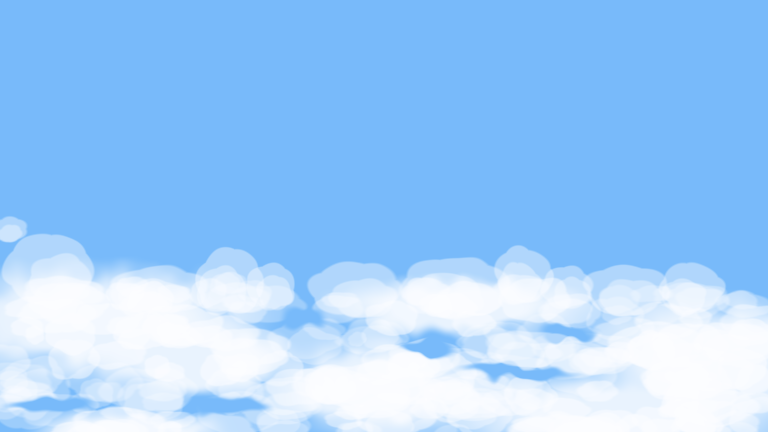
This background is drawn by a Shadertoy shader. Its source:

```glsl
// A flat blue sky above a bank of translucent, overlapping white clouds.
// Scalloped ellipses, broad white masses and scattered puffs each reduce
// the share of sky that shows through; small gaps keep the blue visible.

// Each entry holds centre.xy and radii.zw in units of canvas height.
const vec4 CRESTS[12] = vec4[12](
    vec4(0.023, 0.468, 0.046, 0.030), vec4(0.115, 0.375, 0.105, 0.083),
    vec4(0.37, 0.330, 0.120, 0.056), vec4(0.535, 0.350, 0.079, 0.079),
    vec4(0.628, 0.335, 0.055, 0.055), vec4(0.82, 0.330, 0.108, 0.067),
    vec4(1.05, 0.335, 0.128, 0.073), vec4(1.21, 0.365, 0.066, 0.064),
    vec4(1.31, 0.335, 0.064, 0.049), vec4(1.45, 0.330, 0.100, 0.060),
    vec4(1.60, 0.330, 0.078, 0.062), vec4(1.23, 0.195, 0.110, 0.042));

const vec4 MASSES[7] = vec4[7](
    vec4(0.20, 0.26, 0.44, 0.14), vec4(0.45, 0.17, 0.28, 0.09),
    vec4(1.67, 0.16, 0.36, 0.16), vec4(1.42, 0.04, 0.40, 0.10),
    vec4(1.06, 0.29, 0.33, 0.075), vec4(0.87, 0.10, 0.26, 0.12),
    vec4(0.30, 0.00, 0.25, 0.06));

const vec4 GAPS[6] = vec4[6](
    vec4(0.70, 0.265, 0.060, 0.026), vec4(1.32, 0.232, 0.065, 0.020),
    vec4(1.20, 0.140, 0.140, 0.020), vec4(0.99, 0.190, 0.070, 0.022),
    vec4(0.53, 0.063, 0.100, 0.029), vec4(0.125, 0.070, 0.110, 0.020));

float hash(vec2 p) {
    vec3 q = fract(vec3(p.xyx) * 0.1031);
    q += dot(q, q.yzx + 33.33);
    return fract((q.x + q.y) * q.z);
}

float noise(vec2 p) {
    vec2 i = floor(p), f = fract(p);
    f = f * f * (3.0 - 2.0 * f);
    return mix(mix(hash(i), hash(i + vec2(1, 0)), f.x),
               mix(hash(i + vec2(0, 1)), hash(i + vec2(1, 1)), f.x), f.y);
}

// Ellipse with cusped lobes around its rim.
float puff(vec2 p, vec2 centre, vec2 radii, float seed) {
    vec2 q = (p - centre) / radii;
    float d = length(q);
    if (d > 1.1) return 0.0;
    float rim = 0.92 + 0.09 * abs(sin(3.0 * atan(q.y, q.x + 1e-5) + seed));
    float soft = 1.2 / (iResolution.y * radii.y);
    return 1.0 - smoothstep(rim - soft, rim + soft, d);
}

// Soft white mass strength, from 0 to 1.
float massAt(vec2 p) {
    float clear = 1.0;
    for (int i = 0; i < 7; i++) {
        vec2 q = (p - MASSES[i].xy) / MASSES[i].zw;
        clear *= smoothstep(0.45, 1.05, length(q));
    }
    return 1.0 - clear;
}

// 1 over cloud, falling to 0 inside the gaps.
float coverAt(vec2 p) {
    float cover = 1.0;
    for (int i = 0; i < 6; i++) {
        vec2 q = (p - GAPS[i].xy) / GAPS[i].zw;
        cover *= smoothstep(0.65, 1.15, length(q));
    }
    return cover;
}

// Upper limit of the scattered puffs, with a notch left of centre.
float skyline(float x) {
    float notch = (x - 0.70) / 0.06;
    return 0.37 - 0.10 * exp(-notch * notch) - 0.05 * smoothstep(1.58, 1.78, x);
}

void mainImage(out vec4 fragColor, in vec2 fragCoord) {
    vec2 p = fragCoord / iResolution.y;
    float aspect = iResolution.x / iResolution.y;
    vec3 sky = vec3(0.47, 0.73, 0.98);
    vec3 white = vec3(0.99, 0.992, 1.0);
    float through = 1.0;

    if (p.y < 0.53) {
        // Gentle warp gives every rim a hand-brushed look.
        vec2 w = p + 0.014 * (vec2(noise(p * 17.0), noise(p * 17.0 + 40.0)) - 0.5);
        vec2 ragged = w + 0.03 * (vec2(noise(p * 13.0 + 9.0), noise(p * 28.0)) - 0.5);

        // Crests, each with a smaller puff nested below its top
        for (int i = 0; i < 12; i++) {
            vec4 c = CRESTS[i];
            float seed = float(i) * 1.7;
            through *= 1.0 - 0.42 * puff(w, c.xy, c.zw, seed);
            vec2 inner = c.xy + c.zw * vec2(0.25 * sin(seed), -0.3);
            through *= 1.0 - 0.38 * puff(w, inner, c.zw * 0.72, seed + 2.0);
        }

        // Scattered puffs, denser in the white masses
        for (int i = 0; i < 220; i++) {
            float k = float(i);
            float ry = mix(0.018, 0.052, hash(vec2(k, 3.0)));
            vec2 radii = ry * vec2(mix(1.2, 2.5, hash(vec2(k, 7.0))), 1.0);
            float x = aspect * hash(vec2(k, 11.0));
            vec2 centre = vec2(x, mix(-0.02, skyline(x) - ry, hash(vec2(k, 19.0))));
            float shape = puff(w, centre, radii, k);
            if (shape > 0.0)
                through *= 1.0 - shape * (0.28 + 0.25 * massAt(centre)) * coverAt(ragged);
        }

        through *= 1.0 - 0.85 * massAt(ragged) * coverAt(ragged);
    }
    fragColor = vec4(mix(white, sky, through), 1.0);
}
```
